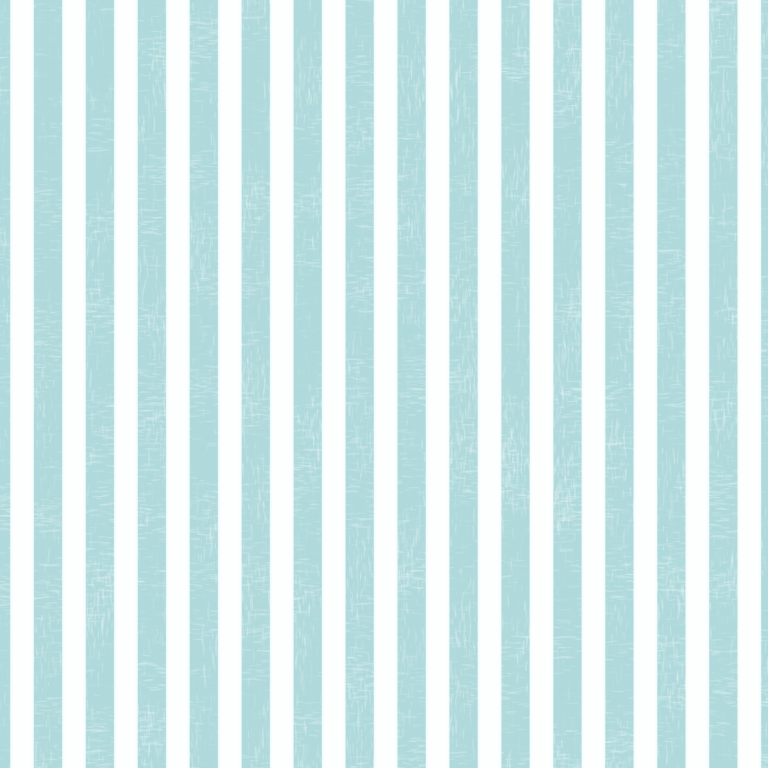
Write a Shadertoy shader that draws this pattern.

```glsl
#define STRIPE_PERIOD 0.06764
#define STRIPE_WIDTH 0.0368
#define STRIPE_CENTRE 0.0625
#define HALO_WIDTH 0.0028
#define PAPER vec3(0.994, 0.995, 0.995)
#define HALO vec3(0.955, 0.990, 0.990)
#define AQUA vec3(0.682, 0.848, 0.860)
#define FADED vec3(0.885, 0.950, 0.945)
#define SCRATCH_LAYERS 5
#define SCRATCH_STRENGTH 0.48
#define WEAVE_STRENGTH 0.035

vec4 hash4(vec3 p) {
    vec4 q = fract(p.xyzx * vec4(0.1031, 0.1030, 0.0973, 0.1099));
    q += dot(q, q.wzxy + 33.33);
    return fract((q.xxyz + q.yzzw) * q.zywx);
}

// Cellular noise: soft spots of random strength, one per cell
float wornPatches(vec2 p, float seed) {
    vec2 cell = floor(p);
    float sum = 0.0;
    for (int y = -1; y <= 1; y++)
    for (int x = -1; x <= 1; x++) {
        vec2 id = cell + vec2(x, y);
        vec4 h = hash4(vec3(id + 50.0, seed));
        float d = length(p - id - h.xy);
        sum += h.z * h.z * (1.0 - smoothstep(0.0, 0.95, d));
    }
    return sum;
}

// Short tapered scratches along x, one per cell; wear decides which show
float scratches(vec2 p, vec2 cells, float seed, float wear, float pixel) {
    vec2 q = p * cells;
    q.x += 0.61 * floor(q.y);
    vec4 h = hash4(vec3(floor(q) + 20.0, seed));
    vec2 f = fract(q) - 0.5;
    float reach = 0.12 + 0.26 * h.y;
    float along = abs(f.x - 0.2 * (h.x - 0.5)) / reach;
    float bow = 0.10 * sin(f.x * 7.0 + h.z * 6.28);
    float across = abs(f.y + bow - 0.3 * (h.z - 0.5));
    float aa = 0.5 * pixel * cells.y + 0.04;
    float line = 1.0 - smoothstep(0.14 - aa, 0.14 + aa, across);
    float taper = 1.0 - smoothstep(0.45, 1.0, along);
    return line * taper * smoothstep(0.0, 0.3, wear - h.w) * (0.35 + 0.65 * h.x);
}

// Layered sines along each thread direction
float weave(vec2 p) {
    float warp = sin(p.x * 570.0 + 2.0 * sin(p.y * 31.0)) * sin(p.x * 211.0 + p.y * 17.0);
    float weft = sin(p.y * 530.0 + 2.0 * sin(p.x * 37.0)) * sin(p.y * 187.0 - p.x * 23.0);
    return 0.5 * (warp + weft);
}

void mainImage(out vec4 fragColor, in vec2 fragCoord) {
    float pixel = 1.0 / iResolution.y;
    vec2 p = fragCoord * pixel;

    // Signed distance to the nearest stripe edge, negative inside
    float offset = (fract((p.x - STRIPE_CENTRE) / STRIPE_PERIOD + 0.5) - 0.5) * STRIPE_PERIOD;
    float edge = abs(offset) - 0.5 * STRIPE_WIDTH;

    // Crossed scratches, gathered in worn patches
    float wearAcross = 0.14 + 0.85 * wornPatches(p * vec2(13.0, 24.0), 3.0);
    float wearUp = 0.14 + 0.85 * wornPatches(p * vec2(24.0, 11.0), 8.0);
    float wear = 0.0;
    for (int i = 0; i < SCRATCH_LAYERS; i++) {
        float layer = float(i);
        vec2 cells = vec2(19.0 + 5.0 * layer, 115.0 + 24.0 * layer);
        vec2 shift = vec2(0.37, 0.53) * layer;
        wear += scratches(p + shift, cells, 11.0 + layer, wearAcross, pixel);
        wear += scratches(p.yx + shift, cells, 31.0 + layer, wearUp, pixel);
    }
    wear = 1.0 - exp(-SCRATCH_STRENGTH * wear);

    // Dyed stripes over paper with a faint bleed
    vec3 dye = mix(AQUA, FADED, clamp(wear + WEAVE_STRENGTH * (1.0 + weave(p)), 0.0, 1.0));
    vec3 ground = mix(HALO, PAPER, smoothstep(0.4 * HALO_WIDTH, 1.4 * HALO_WIDTH, edge));
    float aa = 0.6 * pixel + 0.0003;
    vec3 colour = mix(dye, ground, smoothstep(-aa, aa, edge));
    fragColor = vec4(colour, 1.0);
}
```
